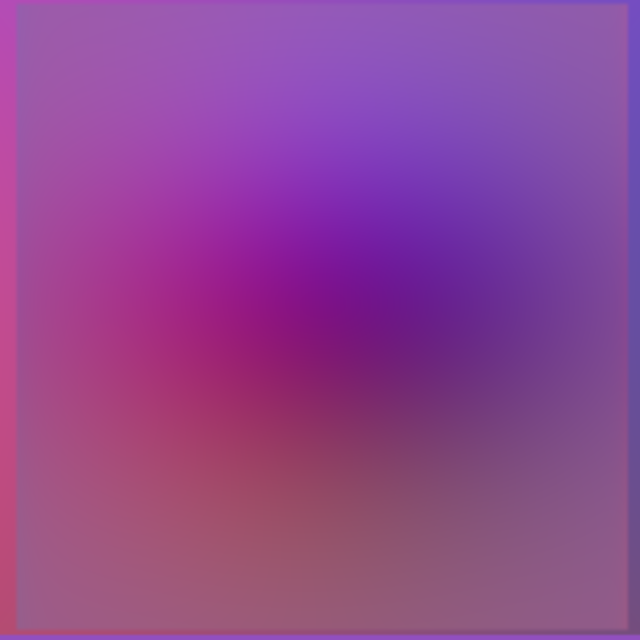
Reproduce this background procedurally as a three.js fragment shader.

```glsl
// A soft colour wheel on a square panel: magenta heart, violet above, blue to the
// right, rose below left, fading to mauve. Gaussian falloffs weight linear colour
// slopes, and a thin vivid frame shows around the panel.

#define HEART_CENTER vec2(0.51, 0.525)
#define HEART_SIZE vec2(0.40, 0.255)
#define MAUVE vec3(0.59, 0.36, 0.60)
#define HEART_DEPTH vec3(0.09, 0.29, 0.10)
#define WHEEL_SPREAD 0.13
#define FRAME_BASE vec3(0.58, 0.30, 0.60)
#define FRAME_VIOLET vec3(0.57, 0.31, 0.75)
#define PANEL_MIN vec2(0.026, 0.016)
#define PANEL_MAX vec2(0.981, 0.994)
#define EDGE_SOFT 0.005

varying vec2 vUv;

// Elliptical gaussian, 1 at its centre
float glow(vec2 p, vec2 size) {
  vec2 q = p / size;
  return exp(-dot(q, q));
}

// Mauve ground, deep heart and opposing hue slopes
vec3 panelColor(vec2 uv) {
  vec2 p = uv - 0.5;
  float heart = glow(uv - HEART_CENTER, HEART_SIZE);
  float wheel = exp(-dot(p, p) / WHEEL_SPREAD);
  vec3 slopeX = vec3(-0.70, 0.02, 0.14);
  vec3 slopeY = vec3(-0.06, 0.0, 0.98);
  vec3 color = MAUVE - HEART_DEPTH * heart;
  color += (slopeX * p.x + slopeY * p.y) * wheel;
  return color + vec3(-0.03 * p.x, 0.0, 0.10 * p.y);
}

// Undamped hues: pink left, blue right, violet above, red below
vec3 frameColor(vec2 uv) {
  vec2 p = uv - 0.5;
  float sideStrength = 1.1 - 1.4 * p.y * p.y;
  vec3 color = FRAME_BASE;
  color += vec3(-0.33, 0.01, 0.06) * p.x * sideStrength;
  color.b += 0.27 * p.y;
  // Violet line along the bottom rim
  float rim = 1.0 - smoothstep(0.005, 0.011, uv.y);
  return mix(color, FRAME_VIOLET, rim);
}

void main() {
  // Signed distances to the panel sides, positive inside
  vec2 low = vUv - PANEL_MIN;
  vec2 high = PANEL_MAX - vUv;
  vec2 inset = min(low, high);
  vec2 cover = smoothstep(vec2(-EDGE_SOFT), vec2(EDGE_SOFT), inset);

  // Faint tints where the panel meets the frame
  vec3 panel = panelColor(vUv);
  float leftHaze = exp(-max(low.x, 0.0) / 0.020);
  float rightHaze = exp(-max(high.x, 0.0) / 0.010);
  panel += vec3(-0.035, 0.015, 0.02) * leftHaze;
  panel += vec3(0.05, -0.01, -0.02) * rightHaze;

  vec3 color = mix(frameColor(vUv), panel, cover.x * cover.y);
  gl_FragColor = vec4(clamp(color, 0.0, 1.0), 1.0);
}
```
